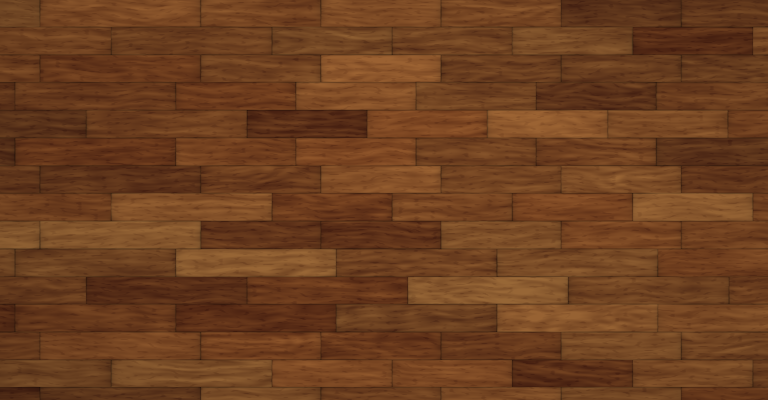
A WebGL 1 fragment shader for this texture:

```glsl
precision highp float;
// Brown hardwood parquet: staggered strips in rows, each with its own tone and grain.

uniform vec2 u_resolution;

// Lengths are in units of the canvas width.
const float ROW_HEIGHT = 0.0361;
const float SHORT_PLANK = 0.1565;
const float LONG_PLANK = 0.2092;
const float SEAM_WIDTH = 0.0018;

const vec3 DARK_WOOD = vec3(0.30, 0.145, 0.075);
const vec3 MID_WOOD = vec3(0.435, 0.25, 0.122);
const vec3 LIGHT_WOOD = vec3(0.565, 0.36, 0.185);

float hash(vec2 p) {
  return fract(sin(dot(p, vec2(127.1, 311.7))) * 43758.55);
}

vec2 gradient(vec2 cell) {
  float angle = 6.2832 * hash(cell);
  return vec2(cos(angle), sin(angle));
}

// Gradient noise, roughly -0.6 to 0.6.
float noise(vec2 p) {
  vec2 i = floor(p);
  vec2 f = p - i;
  vec2 u = f * f * f * (f * (f * 6.0 - 15.0) + 10.0);
  vec2 e = vec2(1.0, 0.0);
  float low = mix(dot(gradient(i), f), dot(gradient(i + e.xy), f - e.xy), u.x);
  float high = mix(dot(gradient(i + e.yx), f - e.yx), dot(gradient(i + e.xx), f - e.xx), u.x);
  return mix(low, high, u.y);
}

// Plank at x in a row: (index, distance from its left end, length).
vec3 plankAt(float x, float row) {
  float group = floor(row / 3.0);
  float middle = 1.0 - step(0.5, abs(mod(row, 3.0) - 1.0));
  float allLong = 1.0 - step(0.5, abs(mod(group, 5.0) - 3.0));
  float start = mix(0.052, 0.0195, mod(group, 2.0)) + 0.093 * middle;
  float d = x - start - LONG_PLANK;
  float len = d < 0.0 ? LONG_PLANK : mix(SHORT_PLANK, LONG_PLANK, allLong);
  float index = floor(d / len);
  return vec3(index, d - index * len, len);
}

// Long streaks, curved figure and fine pores, centred on zero.
float grain(vec2 p, vec2 id) {
  vec2 shift = 40.0 * vec2(hash(id + 3.1), hash(id + 7.7));
  p.y += p.x * 0.09 * (hash(id + 5.3) - 0.5);
  p.y += 0.006 * noise(p * vec2(16.0, 35.0) + shift);
  float streaks = noise(p * vec2(9.0, 120.0) + shift);
  float fibres = noise(p * vec2(38.0, 270.0) + shift.yx);
  float figure = sin(26.0 * noise(p * vec2(7.0, 32.0) + shift.yx));
  float pores = smoothstep(0.15, 0.5, noise(p * vec2(95.0, 330.0) + shift));
  float figured = smoothstep(0.45, 0.95, hash(id + 9.2));
  return 0.42 * streaks + 0.26 * fibres + 0.09 * figured * figure - 0.18 * pores;
}

vec3 woodColor(float tone) {
  vec3 lower = mix(DARK_WOOD, MID_WOOD, clamp(tone * 2.0, -0.2, 1.0));
  return mix(lower, LIGHT_WOOD, clamp(tone * 2.0 - 1.0, 0.0, 1.2));
}

// Darkening at a seam, fading out over the given width.
float seam(float distance, float width) {
  return 1.0 - smoothstep(0.0, width, distance);
}

void main() {
  vec2 uv = gl_FragCoord.xy / u_resolution;
  vec2 p = vec2(gl_FragCoord.x, u_resolution.y - gl_FragCoord.y) / u_resolution.x;

  // Layout
  float y = (p.y + 0.0009) / ROW_HEIGHT;
  float row = floor(y);
  float across = fract(y);
  vec3 plank = plankAt(p.x, row);
  vec2 id = vec2(plank.x, row);

  // Plank tone and grain
  float spread = 0.5 * (hash(id + 0.4) + hash(id + 11.6)) - 0.5;
  float tone = 0.56 + 0.95 * spread + grain(p, id);
  vec3 color = woodColor(tone);
  color *= 1.0 + (hash(id + 17.3) - 0.5) * vec3(0.03, -0.07, -0.12);

  // Soft seams and stained plank ends
  float side = min(across, 1.0 - across) * ROW_HEIGHT;
  float end = min(plank.y, plank.z - plank.y);
  float width = max(SEAM_WIDTH, 1.2 / u_resolution.x);
  float wear = 0.8 + 0.7 * noise(p * vec2(25.0, 45.0));
  color *= 1.0 - 0.26 * wear * seam(side, width);
  color *= 1.0 - 0.24 * wear * seam(end, width);
  color *= 1.0 - 0.14 * wear * exp(-end / 0.005);

  // Gentle falloff of light towards the corners
  vec2 fromLight = (uv - vec2(0.55, 0.55)) * vec2(1.0, 0.9);
  color *= 1.04 - 0.32 * dot(fromLight, fromLight);

  gl_FragColor = vec4(color, 1.0);
}
```
